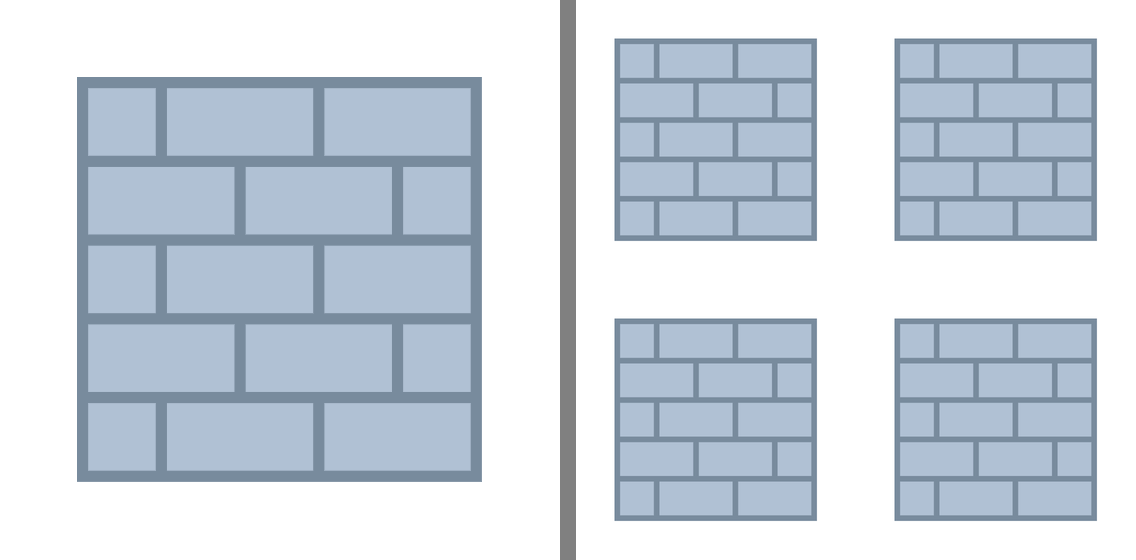
Left: one tile. Right: repeated 2 by 2.
Write a Shadertoy shader that draws this pattern.

```glsl
#define WALL_CENTER vec2(0.499, 0.501)
#define CELLS 5.0
#define PITCH 0.1406
#define JOINT_WIDTH 0.0200
#define BACKGROUND vec3(1.0)
#define BRICK vec3(0.69, 0.755, 0.83)
#define MORTAR vec3(0.47, 0.545, 0.615)

// Signed distance to a box centred on the origin
float boxDistance(vec2 p, vec2 halfSize) {
    vec2 d = abs(p) - halfSize;
    return length(max(d, 0.0)) + min(max(d.x, d.y), 0.0);
}

// Distance to the nearest joint centre line of a running bond, in cells
float jointDistance(vec2 cell) {
    float row = floor(cell.y);
    float bed = abs(fract(cell.y + 0.5) - 0.5);
    float head = abs(mod(cell.x - row, 2.0) - 1.0);
    return min(bed, head);
}

// Antialiased coverage of the inside of a shape
float coverage(float dist, float pixel) {
    return clamp(0.5 - dist / pixel, 0.0, 1.0);
}

void mainImage(out vec4 fragColor, in vec2 fragCoord) {
    vec2 p = fragCoord / iResolution.xy - WALL_CENTER;
    float pixel = 1.0 / min(iResolution.x, iResolution.y);
    float halfWall = 0.5 * CELLS * PITCH;
    float halfJoint = 0.5 * JOINT_WIDTH;

    // Outer frame is one joint wide, centred on the wall edge
    float wall = boxDistance(p, vec2(halfWall + halfJoint));
    float interior = boxDistance(p, vec2(halfWall - halfJoint));

    // Bricks fill whatever the joints and frame leave open
    float joints = jointDistance(p / PITCH + 0.5 * CELLS) * PITCH;
    float bricks = max(interior, halfJoint - joints);

    vec3 color = mix(BACKGROUND, MORTAR, coverage(wall, pixel));
    color = mix(color, BRICK, coverage(bricks, pixel));
    fragColor = vec4(color, 1.0);
}
```
